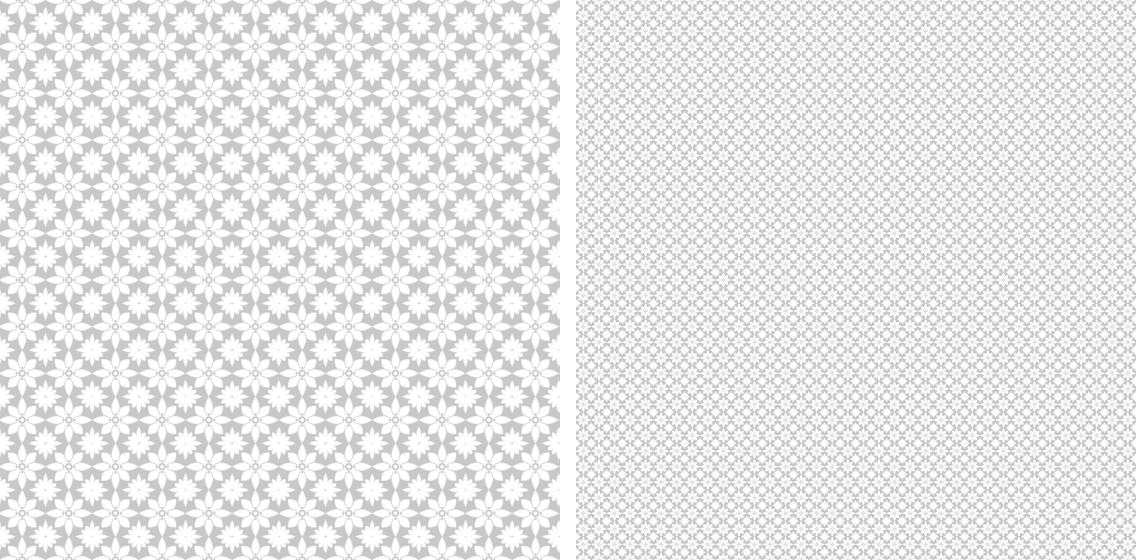
Left: one tile. Right: repeated 3 by 3.
This pattern is drawn by a WebGL 2 fragment shader. Its source:

```glsl
#version 300 es
precision highp float;

#define REPEATS 12.0
#define BIG_CENTRE vec2(0.475, 0.0)
#define SMALL_CENTRE vec2(0.975, 0.5)
#define AXIS_TIP 0.495
#define DIAGONAL_TIP 0.425
#define SMALL_AXIS_TIP 0.35
#define SMALL_TIP 0.27
#define SEAM_GAP 0.003
#define SOFTNESS 0.02
#define GROUND vec3(0.785)
#define PETAL vec3(1.0)

uniform vec2 u_resolution;
out vec4 fragColor;

const float PI = 3.14159265;

// Offset from the nearest copy of a flower centre, in cells.
vec2 fromCentre(vec2 cell, vec2 centre) {
    return fract(cell - centre + 0.5) - 0.5;
}

// Petal along +x: a wedge up to the shoulder, then a convex taper to the tip.
float petal(vec2 p, float slope, float shoulder, float tip) {
    float taper = max(p.x - shoulder, 0.0) / (tip - shoulder);
    float halfWidth = slope * min(p.x, shoulder) - SEAM_GAP;
    return 0.85 * (abs(p.y) - halfWidth * (1.0 - taper * taper));
}

// Folds the plane into one of n equal sectors; z is the sector index.
vec3 foldSector(vec2 p, float n) {
    float sector = 2.0 * PI / n;
    float angle = atan(p.y, p.x);
    float index = floor(angle / sector + 0.5);
    angle -= index * sector;
    return vec3(length(p) * vec2(cos(angle), sin(angle)), index);
}

// Eight petals, alternately long on the axes and broad on the diagonals.
float bigFlower(vec2 p) {
    vec3 f = foldSector(p, 8.0);
    bool onAxis = mod(f.z + 8.0, 2.0) < 0.5;
    float d = onAxis ? petal(f.xy, 0.38, 0.235, AXIS_TIP)
                     : petal(f.xy, 0.405, 0.25, DIAGONAL_TIP);
    return min(d, length(p) - 0.12);
}

// Ring around the eye, with four dots just outside it.
float bigEye(vec2 p) {
    float ring = abs(length(p) - 0.06) - 0.02;
    float dots = length(foldSector(p, 4.0).xy - vec2(0.115, 0.0)) - 0.026;
    return min(ring, dots);
}

// Twelve short points, the four on the axes longer.
float smallFlower(vec2 p) {
    vec3 f = foldSector(p, 12.0);
    bool onAxis = mod(f.z + 12.0, 3.0) < 0.5;
    float tip = onAxis ? SMALL_AXIS_TIP : SMALL_TIP;
    return min(petal(f.xy, 0.268, 0.19, tip), length(p) - 0.18);
}

void main() {
    vec2 cell = REPEATS * gl_FragCoord.xy / u_resolution;
    float edge = max(SOFTNESS, 0.75 * REPEATS / min(u_resolution.x, u_resolution.y));

    vec2 big = fromCentre(cell, BIG_CENTRE);
    vec2 small = fromCentre(cell, SMALL_CENTRE);

    // Flowers
    float shape = min(bigFlower(big), smallFlower(small));
    float cover = 1.0 - smoothstep(-edge, edge, shape);

    // Cut-out centres; the small ones are fainter in every other column
    float column = mod(floor(cell.x - SMALL_CENTRE.x + 0.5), 2.0);
    float smallEye = length(small) - mix(0.02, 0.012, column);
    cover *= smoothstep(-edge, edge, min(bigEye(big), smallEye));

    fragColor = vec4(mix(GROUND, PETAL, cover), 1.0);
}
```
